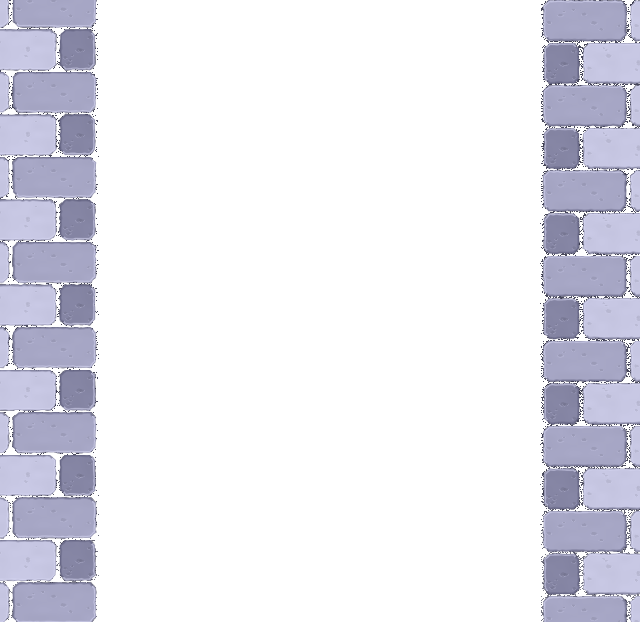
Give the GLSL for this background, as a Shadertoy shader.

```glsl
// Two lavender brick walls flank a blank white opening.
// Each wall alternates two courses, measured outward from the opening edge;
// bricks are chamfered boxes with worn edges, bevels, pits and ink flecks.

const float HEIGHT = 0.9727;            // canvas height in canvas widths
const float LEFT_EDGE = 0.1500;         // opening edges
const float RIGHT_EDGE = 0.8488;
const float LEFT_TOP = -0.0211;         // top of the first wide course
const float RIGHT_TOP = 0.0003;
const float COURSE = 0.06655;           // row spacing
const float BRICK_HEIGHT = 0.0640;
const float WIDE = 0.1302;              // brick lengths
const float NARROW = 0.0555;
const float JOINT = 0.0060;
const float CHAMFER = 0.0085;
const float WEAR = 0.0016;
const float RIM = 0.0042;
const float FLECK = 1.0 / 640.0;        // fleck grid size
const int PITS = 8;

const vec3 PAPER = vec3(1.0);
const vec3 MID_STONE = vec3(0.65, 0.65, 0.77);
const vec3 PALE_STONE = vec3(0.78, 0.78, 0.89);
const vec3 DARK_STONE = vec3(0.52, 0.52, 0.64);
const vec3 SHADE = vec3(0.31, 0.31, 0.43);
const vec3 INK = vec3(0.10, 0.10, 0.19);
const vec3 GLINT = vec3(0.84, 0.84, 0.95);

float hash(vec2 p) {
    return fract(sin(dot(p, vec2(127.1, 311.7))) * 43758.5453);
}

float noise(vec2 p) {
    vec2 i = floor(p), f = fract(p);
    f = f * f * (3.0 - 2.0 * f);
    return mix(mix(hash(i), hash(i + vec2(1, 0)), f.x),
               mix(hash(i + vec2(0, 1)), hash(i + vec2(1, 1)), f.x), f.y);
}

// Signed distance to a box with cut corners
float chamferBox(vec2 p, vec2 halfSize) {
    vec2 q = abs(p) - halfSize;
    return max(max(q.x, q.y), (q.x + q.y + CHAMFER) * 0.7071);
}

// Stone surface: mottling, scattered pits, then a bevel lit along one diagonal
vec3 stone(vec2 p, vec2 halfSize, float d, vec3 tone, float seed, float lit) {
    float mottling = noise(p * vec2(55.0, 85.0) + seed * 17.0);
    vec3 col = tone * (0.985 + 0.03 * mottling);
    for (int i = 0; i < PITS; i++) {
        float k = float(i) + seed * 31.0;
        vec2 spot = vec2(hash(vec2(k, 1.3)), hash(vec2(k, 5.7))) * 2.0 - 1.0;
        vec2 r = p - spot * (halfSize - 0.008);
        r += 0.002 * (noise(p * 400.0 + k) - 0.5);
        float size = mix(0.0015, 0.0045, hash(vec2(k, 9.1)));
        float reach = length(r * vec2(0.8, 1.2));
        float pit = 1.0 - smoothstep(size * 0.5, size, reach);
        float lip = 1.0 - smoothstep(0.0, 0.0012, abs(reach - size));
        col = mix(col, tone * 0.84, pit * 0.45);
        col = mix(col, GLINT, lip * step(0.0, r.y) * 0.2);
    }

    vec2 q = abs(p) - halfSize;
    vec2 facing = q.x > q.y ? vec2(sign(p.x), 0.0) : vec2(0.0, sign(p.y));
    float bright = step(0.0, (facing.x + facing.y) * lit);
    float rim = smoothstep(-RIM, -RIM * 0.4, d);
    col = mix(col, mix(mix(SHADE, tone, 0.45), GLINT, bright), rim * 0.65);
    float outline = smoothstep(-0.0022, -0.0004, d);
    return mix(col, mix(SHADE, tone, 0.3), outline * mix(0.85, 0.5, bright));
}

void mainImage(out vec4 fragColor, in vec2 fragCoord) {
    vec2 uv = fragCoord / iResolution.xy;
    vec2 p = vec2(uv.x, (1.0 - uv.y) * HEIGHT);
    float pixel = 1.0 / iResolution.x;
    bool onLeft = p.x < 0.5;

    // Wall space: x runs away from the opening, y down from the course top
    float along = onLeft ? LEFT_EDGE - p.x : p.x - RIGHT_EDGE;
    float down = p.y - (onLeft ? LEFT_TOP : RIGHT_TOP);
    float row = floor(down / COURSE);
    float localY = down - row * COURSE - BRICK_HEIGHT * 0.5;
    bool wideRow = mod(row, 2.0) < 0.5;
    float inset = wideRow ? 0.0 : 0.001;
    float firstLength = wideRow ? WIDE : NARROW;

    // Pick the edge brick or the pale brick behind it
    float split = inset + firstLength + JOINT * 0.5;
    bool pale = along > split;
    float brickLength = pale ? WIDE : firstLength;
    float start = pale ? split + JOINT * 0.5 : inset;
    vec2 halfSize = 0.5 * vec2(brickLength, BRICK_HEIGHT);
    vec2 local = vec2(along - start - halfSize.x, localY);
    if (onLeft) local.x = -local.x;

    float seed = pale ? 3.0 : (wideRow ? 1.0 : 2.0);
    vec3 tone = pale ? PALE_STONE : (wideRow ? MID_STONE : DARK_STONE);
    float wear = noise(local * 190.0 + seed * 7.0 + row * 0.3);
    float d = chamferBox(local, halfSize) + WEAR * (wear - 0.3);

    // Ink flecks in the mortar, denser on the right wall
    vec2 cell = floor(p / FLECK);
    float dotShape = length(fract(p / FLECK) - 0.5);
    float density = (onLeft ? 0.12 : 0.34) * (1.0 - smoothstep(0.002, 0.005, d));
    float fleck = step(hash(cell), density) * (1.0 - smoothstep(0.35, 0.75, dotShape));
    fleck *= step(-0.0045, along);
    vec3 col = mix(PAPER, INK, fleck * 0.8);

    // Broken dark line hugging the brick contour
    float contour = 1.0 - smoothstep(0.0, 0.0013, abs(d - 0.0003));
    float broken = smoothstep(0.4, 0.65, noise(p * 150.0));
    col = mix(col, INK, contour * broken * 0.6);

    float lit = onLeft ? 1.0 : -1.0;
    vec3 brick = stone(local, halfSize, d, tone, seed, lit);
    col = mix(col, brick, 1.0 - smoothstep(-pixel * 0.7, pixel * 0.7, d));
    fragColor = vec4(col, 1.0);
}
```
